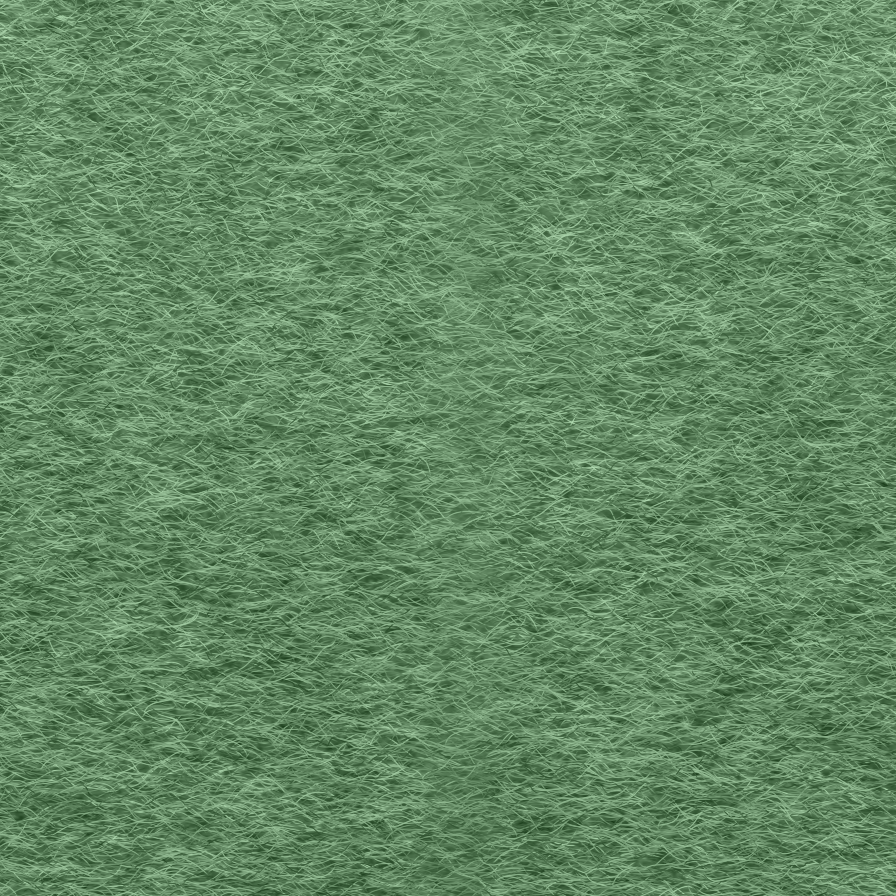
A WebGL 1 fragment shader for this texture:

```glsl
precision highp float;
uniform vec2 u_resolution;

#define LAYERS 24
#define CELL vec2(0.034, 0.020)
#define HALF_LENGTH 0.03
#define HALF_RISE 0.012
#define FIBRE_WIDTH 0.0005
#define OPACITY 0.85
#define ANGLE_SPREAD 1.05
#define CONTRAST 0.24
#define GAP_DEPTH 1.1
#define BLOTCH 0.11
#define FELT_GREEN vec3(0.42, 0.57, 0.42)

vec4 hash4(vec3 p) {
  vec4 q = fract(p.xyzx * vec4(0.1031, 0.1030, 0.0973, 0.1099));
  q += dot(q, q.wzxy + 33.33);
  return fract((q.xxyz + q.yzzw) * q.zywx);
}

float valueNoise(vec2 p, float seed) {
  vec2 i = floor(p), f = fract(p);
  f = f * f * (3.0 - 2.0 * f);
  float a = hash4(vec3(i, seed)).x;
  float b = hash4(vec3(i + vec2(1.0, 0.0), seed)).x;
  float c = hash4(vec3(i + vec2(0.0, 1.0), seed)).x;
  float d = hash4(vec3(i + vec2(1.0, 1.0), seed)).x;
  return mix(mix(a, b, f.x), mix(c, d, f.x), f.y);
}

// Coverage of one curly fibre; p is relative to its middle.
float fibre(vec2 p, float angle, float halfLength, vec2 curl, float pixel) {
  float c = cos(angle), s = sin(angle);
  vec2 q = vec2(c * p.x + s * p.y, c * p.y - s * p.x);
  float u = q.x / halfLength;
  float curve = halfLength * (curl.x * (u * u - 0.33) + curl.y * (u * u - 1.0) * u);
  float slope = 2.0 * curl.x * u + curl.y * (3.0 * u * u - 1.0);
  float dist = abs(q.y - curve) / sqrt(1.0 + slope * slope);
  float body = 1.0 - smoothstep(0.0, FIBRE_WIDTH + 0.7 * pixel, dist);
  return body * (1.0 - smoothstep(0.6, 1.0, abs(u)));
}

// One sheet of fibres, one per cell, painted over the tone below.
float paintLayer(float tone, vec2 uv, float layer, float pixel) {
  vec2 shift = hash4(vec3(layer, 7.0, 3.0)).xy * CELL;
  vec2 home = floor((uv + shift) / CELL);
  for (int y = -1; y <= 1; y++) {
    for (int x = -1; x <= 1; x++) {
      vec2 id = home + vec2(float(x), float(y));
      vec4 place = hash4(vec3(id, layer + 11.0));
      vec4 shape = hash4(vec3(id + 71.0, layer + 47.0));
      vec2 middle = (id + place.xy) * CELL - shift;
      float spread = ANGLE_SPREAD * mix(0.75, 1.1, clamp(middle.y, 0.0, 1.0));
      float angle = (place.z + place.w - 1.0) * spread - 0.04;
      float fibreTone = shape.z * 2.0 - 1.0;

      // Dark strands show only as short pieces
      float visible = mix(0.45, 1.0, smoothstep(-0.6, 0.2, fibreTone));
      float halfLength = visible * min(HALF_LENGTH * mix(0.5, 1.0, shape.x),
                                       HALF_RISE / max(abs(sin(angle)), 0.01));
      vec2 curl = (shape.yw - 0.5) * 0.8;
      float cover = fibre(uv - middle, angle, halfLength, curl, pixel);
      tone = mix(tone, fibreTone, cover * OPACITY);
    }
  }
  return tone;
}

void main() {
  vec2 uv = gl_FragCoord.xy / u_resolution.y;
  float pixel = 1.0 / u_resolution.y;

  // Small gaps between the fibres
  float gaps = 0.5 * valueNoise(uv * vec2(90.0, 170.0), 21.0)
             + 0.5 * valueNoise(uv * vec2(210.0, 330.0), 33.0) - 0.5;

  // Fibres stacked over deep shadow, the upper ones crossing the gaps
  float tone = -0.6;
  for (int i = 0; i < LAYERS; i++) {
    if (i == LAYERS - 10) tone += gaps * GAP_DEPTH;
    tone = paintLayer(tone, uv, float(i), pixel);
  }

  // Flatter strip near the middle
  float strip = (uv.x - 0.52) / 0.05;
  float contrast = CONTRAST * (1.0 - 0.2 * exp(-strip * strip));

  // Uneven density, stretched along the fibres, and a paler top
  float blotch = 0.4 * valueNoise(uv * vec2(11.0, 20.0), 5.0)
               + 0.6 * valueNoise(uv * vec2(32.0, 64.0), 9.0) - 0.5;
  float fade = (uv.y - 0.5) * 0.06;

  float light = (tone - 0.04) * contrast + blotch * BLOTCH + fade;
  vec3 colour = FELT_GREEN + light * vec3(0.95, 1.0, 0.95);
  gl_FragColor = vec4(clamp(colour, 0.0, 1.0), 1.0);
}
```
